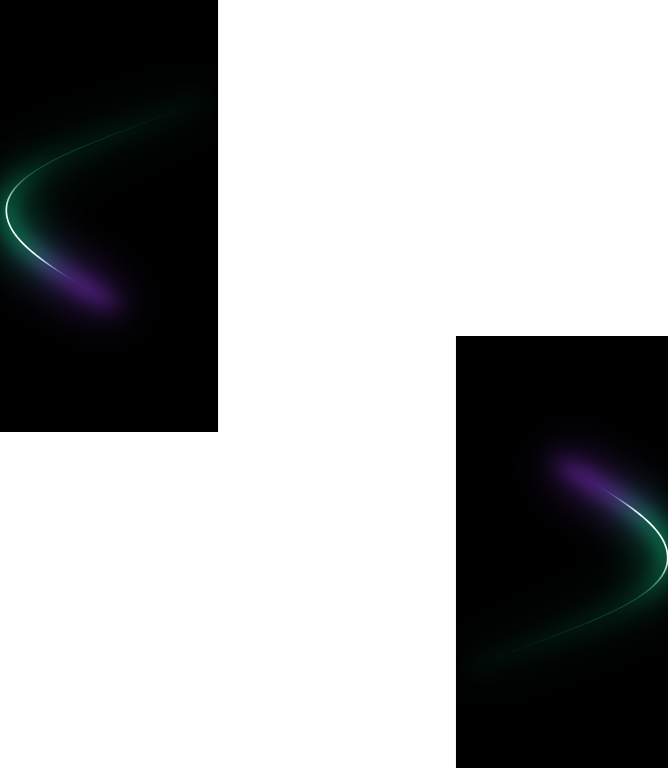
Give the GLSL for this background, as a Shadertoy shader.

```glsl
const vec3 PAPER = vec3(1.0);
const vec3 GREEN = vec3(0.035, 0.34, 0.24);
const vec3 PURPLE = vec3(0.26, 0.10, 0.41);
const vec2 PANEL_CORNER = vec2(0.2839, 0.4375);
const vec2 TURN_SUM = vec2(0.8776, 1.0);   // twice the centre of the half turn
const int STEPS = 72;

vec2 cubicBezier(vec2 a, vec2 b, vec2 c, vec2 d, float t) {
    float s = 1.0 - t;
    return s * s * s * a + 3.0 * s * s * t * b + 3.0 * s * t * t * c + t * t * t * d;
}

// Ribbon path: u runs 0..1 along the upper arm and 1..2 along the lower arm
vec2 ribbonPoint(float u) {
    vec2 bend = vec2(0.0082, 0.7266);
    if (u < 1.0) {
        return cubicBezier(vec2(0.268, 0.871), vec2(0.143, 0.820),
                           vec2(0.0082, 0.785), bend, u);
    }
    return cubicBezier(bend, vec2(0.0082, 0.687),
                       vec2(0.0586, 0.655), vec2(0.156, 0.599), u - 1.0);
}

// Distance to a segment in x, position along it in y
vec2 segmentDistance(vec2 p, vec2 a, vec2 b) {
    vec2 ab = b - a;
    float h = clamp(dot(p - a, ab) / dot(ab, ab), 0.0, 1.0);
    return vec2(length(p - a - ab * h), h);
}

float gaussian(float d, float radius) {
    return exp(-d * d / (radius * radius)) / (radius * 1.7725);
}

vec3 glowColor(float u) {
    float green = mix(0.12, 0.25, smoothstep(0.0, 0.6, u));
    green += 0.75 * smoothstep(0.5, 1.15, u);
    green *= 1.0 - smoothstep(1.4, 1.8, u);
    float purple = smoothstep(1.3, 1.8, u) * (1.0 - 0.6 * smoothstep(1.9, 2.0, u));
    return GREEN * green + PURPLE * purple;
}

vec3 coreColor(float u) {
    vec3 tint = mix(vec3(0.10, 0.48, 0.30), vec3(0.94, 1.0, 0.98),
                    smoothstep(0.65, 1.05, u));
    return mix(tint, vec3(0.60, 0.40, 0.90), smoothstep(1.5, 1.78, u));
}

float coreStrength(float u) {
    float rise = 0.4 * smoothstep(0.0, 0.6, u) + 0.6 * smoothstep(0.5, 1.0, u);
    return rise * (1.0 - smoothstep(1.48, 1.84, u));
}

// Soft light gathered along the path, with a sharp bright thread on top
vec3 ribbon(vec2 p, float pixel) {
    vec3 glow = vec3(0.0);
    float nearest = 10.0;
    float nearestU = 0.0;
    vec2 a = ribbonPoint(0.0);
    for (int i = 0; i < STEPS; i++) {
        float du = 2.0 / float(STEPS);
        float u = float(i) * du;
        vec2 b = ribbonPoint(u + du);
        float d = length(p - 0.5 * (a + b));
        float light = 0.5 * gaussian(d, 0.019) + 0.5 * gaussian(d, 0.043);
        glow += glowColor(u + 0.5 * du) * light * length(b - a);
        vec2 hit = segmentDistance(p, a, b);
        if (hit.x < nearest) {
            nearest = hit.x;
            nearestU = u + hit.y * du;
        }
        a = b;
    }
    float strength = coreStrength(nearestU);
    float halfWidth = mix(0.0005, 0.0011, strength);
    float thread = clamp((halfWidth - nearest) / pixel + 0.5, 0.0, 1.0);
    return mix(glow, coreColor(nearestU), thread * strength);
}

float panelMask(vec2 p, float pixel) {
    vec2 inside = vec2(PANEL_CORNER.x - p.x, p.y - PANEL_CORNER.y);
    return clamp(min(inside.x, inside.y) / pixel + 0.5, 0.0, 1.0);
}

void mainImage(out vec4 fragColor, in vec2 fragCoord) {
    float pixel = 1.0 / iResolution.y;
    vec2 p = fragCoord * pixel;

    // The lower right panel is the upper left one after a half turn
    if (p.x > 0.5 * TURN_SUM.x) p = TURN_SUM - p;

    vec3 color = mix(PAPER, ribbon(p, pixel), panelMask(p, pixel));
    fragColor = vec4(color, 1.0);
}
```
